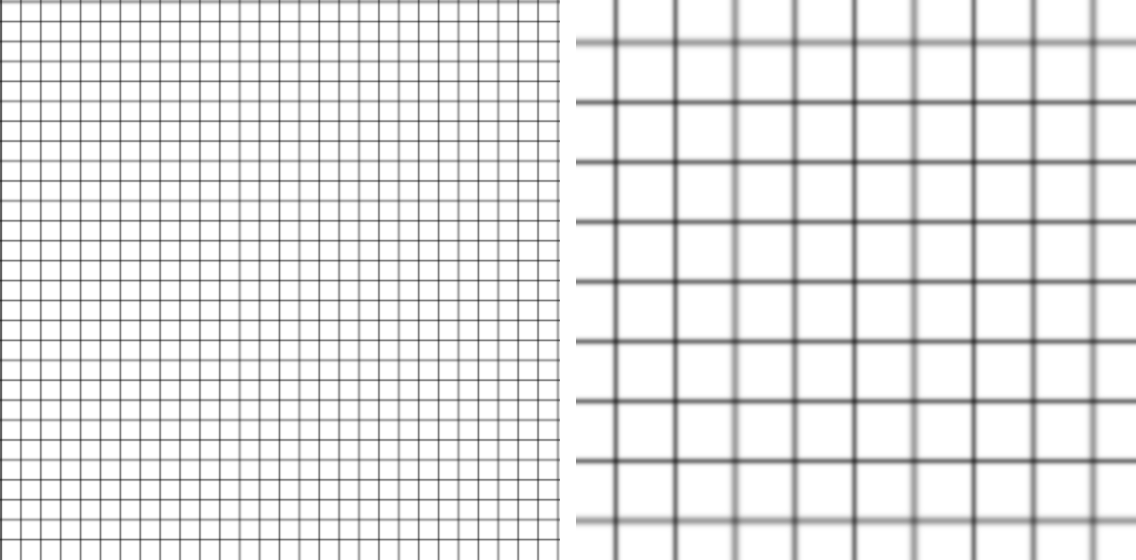
Left: the whole. Right: its middle third, enlarged.
A WebGL 1 fragment shader for this pattern:

```glsl
precision highp float;

uniform vec2 u_resolution;

// Soft ruled line: wash 0 is crisp and dark, wash 1 is wide and pale
float lineInk(float dist, float wash, float pixel) {
    float spread = max(mix(0.00135, 0.0019, wash), 0.5 * pixel);
    float depth = mix(0.51, 0.36, wash);
    return depth * exp(-0.5 * dist * dist / (spread * spread));
}

// Slow beat between ruling and sampling: pale lines recur 7 times per 18
float beat(float index) {
    return smoothstep(-0.3, 0.6, cos(6.28319 * index * 7.0 / 18.0));
}

float columnInk(float x, float pixel) {
    float index = clamp(floor((x - 0.0018) / 0.03552 + 0.5), 0.0, 28.0);
    float center = 0.0018 + index * 0.03552;
    // Only the right part of the sheet shows pale columns
    float wash = beat(index - 15.0) * smoothstep(0.36, 0.42, center);
    float ink = lineInk(x - center, wash, pixel);
    return index < 0.5 ? 1.5 * ink : ink;
}

float rowInk(float depthFromTop, float pixel) {
    float index = clamp(floor((depthFromTop - 0.0029) / 0.03558 + 0.5), 0.0, 27.0);
    float center = 0.0029 + index * 0.03558;
    // Rows stay crisp in the middle band
    float wash = beat(index) * smoothstep(0.07, 0.13, abs(center - 0.5));
    // The top border is a little broader than the other rows
    float dist = (depthFromTop - center) * (index < 0.5 ? 0.7 : 1.0);
    return lineInk(dist, wash, pixel);
}

void main() {
    vec2 uv = gl_FragCoord.xy / u_resolution;
    vec2 pixel = 1.0 / u_resolution;

    // Translucent strokes darken where they cross
    float paper = 1.0 - columnInk(uv.x, pixel.x);
    paper *= 1.0 - rowInk(1.0 - uv.y, pixel.y);

    gl_FragColor = vec4(vec3(paper), 1.0);
}
```
